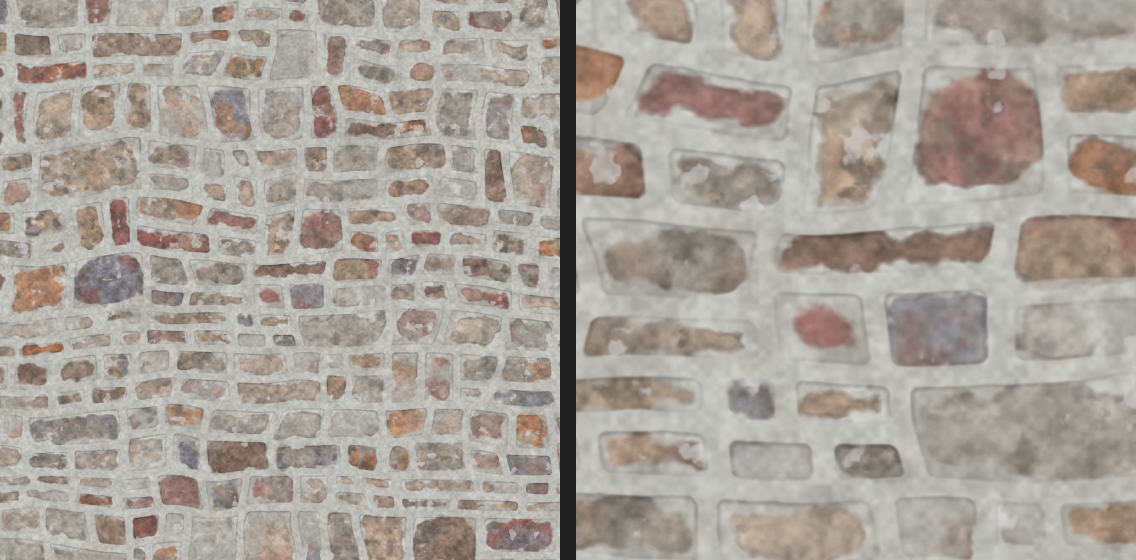
Left: the whole. Right: its middle third, enlarged.
A three.js fragment shader for this texture:

```glsl
varying vec2 vUv;

const vec2 GRID = vec2(6.5, 10.5);
const vec3 MORTAR_DARK = vec3(0.66, 0.65, 0.62);
const vec3 MORTAR_LIGHT = vec3(0.78, 0.78, 0.76);
const vec3 JOINT = vec3(0.745, 0.745, 0.72);
const vec3 CREVICE = vec3(0.36, 0.32, 0.29);

float hash(vec2 p) {
  return fract(sin(dot(p, vec2(127.1, 311.7))) * 43758.5453);
}

float noise(vec2 p) {
  vec2 i = floor(p), f = fract(p);
  f = f * f * (3.0 - 2.0 * f);
  float low = mix(hash(i), hash(i + vec2(1.0, 0.0)), f.x);
  float high = mix(hash(i + vec2(0.0, 1.0)), hash(i + 1.0), f.x);
  return mix(low, high, f.y);
}

float fbm(vec2 p) {
  float sum = 0.0, amp = 0.533;
  for (int i = 0; i < 4; i++) {
    sum += amp * noise(p);
    p = p * 2.03 + 17.3;
    amp *= 0.5;
  }
  return sum;
}

float roundBox(vec2 q, vec2 halfSize, float radius) {
  vec2 d = abs(q) - halfSize + radius;
  return length(max(d, 0.0)) + min(max(d.x, d.y), 0.0) - radius;
}

// Uneven 1D repeat: lower edge, upper edge, index
float edgeAt(float i, float seed) {
  return i + 0.45 * (hash(vec2(i, seed)) - 0.5);
}

vec3 span(float t, float seed) {
  float i = floor(t);
  i += step(edgeAt(i + 1.0, seed), t) - step(t, edgeAt(i, seed));
  return vec3(edgeAt(i, seed), edgeAt(i + 1.0, seed), i);
}

// Cuts a range in two and returns 1 on the upper side
float split(inout vec3 range, float t, float ratio) {
  float cut = mix(range.x, range.y, ratio);
  float upper = step(cut, t);
  range.xy = mix(vec2(range.x, cut), vec2(cut, range.y), upper);
  return upper;
}

// Bends the courses and leans the upright joints
vec2 warp(vec2 p) {
  float lean = 0.024 * noise(p * vec2(9.0, 14.0) + 4.0);
  float sag = 0.035 * noise(p * vec2(4.0, 3.0) + 9.0);
  float ripple = 0.014 * noise(p * vec2(13.0, 9.0) + 31.0);
  return p + vec2(lean, sag + ripple);
}

// Finds the cell around p: local position, half size and random key
void findCell(vec2 p, out vec2 q, out vec2 halfSize, out vec2 key) {
  vec2 g = p * GRID + 3.0;
  vec3 row = span(g.y, 3.7);
  g.x += hash(vec2(row.z, 8.1));
  vec3 col = span(g.x, row.z + 20.0);
  key = vec2(col.z, row.z);
  if (hash(key + 0.3) < 0.72)
    key.y += 0.37 * split(row, g.y, mix(0.38, 0.62, hash(key + 0.7)));
  if (hash(key + 1.9) < 0.8) {
    float lean = 0.25 * (hash(key + 2.6) - 0.5) * (g.y - floor(key.y) - 0.5);
    key.x += 0.41 * split(col, g.x, mix(0.33, 0.67, hash(key + 2.3)) + lean);
  }
  q = (g - 0.5 * vec2(col.x + col.y, row.x + row.y)) / GRID;
  halfSize = 0.5 * vec2(col.y - col.x, row.y - row.x) / GRID;
}

vec3 stoneColor(float h) {
  if (h < 0.27) return vec3(0.57, 0.54, 0.50); // grey
  if (h < 0.54) return vec3(0.64, 0.55, 0.47); // tan
  if (h < 0.72) return vec3(0.51, 0.42, 0.37); // brown
  if (h < 0.82) return vec3(0.65, 0.43, 0.30); // rust
  if (h < 0.92) return vec3(0.53, 0.35, 0.33); // maroon
  return vec3(0.49, 0.48, 0.51);               // slate
}

void main() {
  vec2 q, halfSize, key;
  findCell(warp(vUv), q, halfSize, key);
  float rough = fbm(vUv * 38.0) - 0.5;
  float patches = fbm(vUv * 24.0 + 50.0);
  float grit = fbm(vUv * 95.0 + 7.0) - 0.5;

  // Mortar bed
  vec3 color = mix(MORTAR_DARK, MORTAR_LIGHT, smoothstep(0.2, 0.75, patches + 0.5 * grit));

  // Stones, some half buried in mortar
  float inset = mix(0.007, 0.014, hash(key + 3.1));
  vec2 body = max(halfSize - inset, 0.005);
  float radius = min(body.x, body.y) * mix(0.45, 0.95, hash(key + 4.7));
  float shape = roundBox(q, body, radius) + 0.024 * rough;
  float exposure = hash(key + 5.3);
  float bared = smoothstep(0.28, 0.58, patches + 0.9 * exposure - 0.14);
  float mask = smoothstep(0.003, -0.003, shape) * bared;
  float blend = smoothstep(0.4, 0.62, fbm(vUv * 30.0 + 80.0));
  vec3 stone = mix(stoneColor(hash(key + 6.1)), stoneColor(hash(key + 7.9)), 0.7 * blend);
  stone *= 1.0 + 0.55 * grit + 0.45 * rough;
  stone = mix(stone, CREVICE, 0.6 * smoothstep(0.58, 0.75, fbm(vUv * 60.0 + 21.0)));
  color = mix(color, stone, mask * mix(0.5, 1.0, exposure));

  // Broken dark rim and pale lime flecks
  float rim = smoothstep(0.004, 0.0, abs(shape + 0.001)) * smoothstep(0.45, 0.7, patches);
  color = mix(color, CREVICE, 0.3 * rim * bared);
  color = mix(color, vec3(0.83), 0.6 * smoothstep(0.68, 0.78, fbm(vUv * 48.0 + 63.0)));

  // Raised joint ribbon, shaded more strongly along its underside
  float depth = -roundBox(q, halfSize, 0.012) + 0.003 * rough;
  float worn = smoothstep(0.2, 0.6, noise(vUv * 16.0 + 12.0));
  float under = smoothstep(-0.5, 0.8, q.y / halfSize.y);
  float groove = smoothstep(0.003, 0.0, abs(depth - 0.0075));
  color *= 1.0 - groove * mix(0.05, 0.15, under) * mix(0.4, 1.0, worn);
  float ribbon = smoothstep(0.0075, 0.005, depth);
  color = mix(color, JOINT + 0.12 * grit, ribbon * mix(0.55, 0.95, worn));

  // Fine sand grain
  color += 0.08 * (noise(vUv * 250.0) - 0.5) + 0.05 * (noise(vUv * 130.0) - 0.5);
  gl_FragColor = vec4(color, 1.0);
}
```
